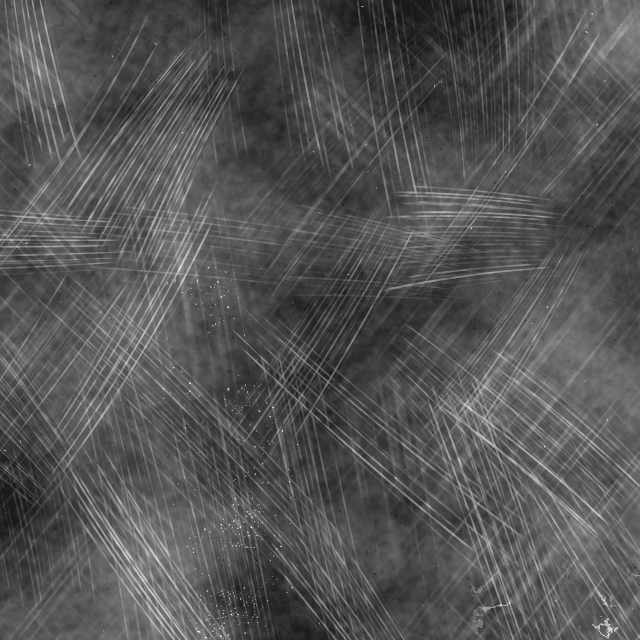
Give the GLSL for this texture, as a WebGL 1 fragment shader.

```glsl
precision highp float;
// Worn dark slate covered with bundles of pale scratches, dust specks and small cracks.
uniform vec2 u_resolution;

#define BASE_GRAY 0.272
#define CLOUD_CONTRAST 0.60
#define GRAIN 0.17
#define HATCH 0.085
#define BUNDLES 32
#define SCRATCH_WIDTH 0.0023
#define SCRATCH_LIGHT 0.40
#define SPECK_LIGHT 0.50
#define PIT_DARK 0.12
#define CRACK_LIGHT 0.42

float hash(vec2 p) {
  vec3 q = fract(vec3(p.xyx) * 0.1031);
  q += dot(q, q.yzx + 33.33);
  return fract((q.x + q.y) * q.z);
}

float noise(vec2 p) {
  vec2 i = floor(p), f = fract(p);
  f = f * f * (3.0 - 2.0 * f);
  return mix(mix(hash(i), hash(i + vec2(1.0, 0.0)), f.x),
             mix(hash(i + vec2(0.0, 1.0)), hash(i + 1.0), f.x), f.y);
}

float fbm(vec2 p) {
  float sum = 0.0, amp = 0.5;
  for (int i = 0; i < 6; i++) {
    sum += amp * noise(p);
    p = mat2(1.6, 1.2, -1.2, 1.6) * p + 7.3;
    amp *= 0.56;
  }
  return sum / 1.1;
}

// Coordinates along and across a direction
vec2 turn(vec2 p, float angle) {
  float c = cos(angle), s = sin(angle);
  return vec2(c * p.x + s * p.y, c * p.y - s * p.x);
}

// Dominant stroke directions, repeated through the bundles
float strokeAngle(float family) {
  if (family < 0.5) return -1.33;
  if (family < 1.5) return 0.92;
  if (family < 2.5) return -0.82;
  if (family < 3.5) return -1.47;
  if (family < 4.5) return 0.95;
  if (family < 5.5) return -1.05;
  return -0.07;
}

// Faint hatching that covers the ground in patches
float hatch(vec2 p, float angle, float seed) {
  vec2 q = turn(p, angle);
  float line = noise(vec2(q.x * 5.0 + seed, q.y * 190.0));
  float patchMask = smoothstep(0.38, 0.68, noise(p * 3.5 + seed));
  return smoothstep(0.55, 0.95, line) * patchMask * (0.5 + noise(q * vec2(40.0, 90.0)));
}

// One bundle of nearly parallel strokes with ragged ends
float bundle(vec2 p, float index, float px) {
  float r1 = hash(vec2(index, 3.0)), r2 = hash(vec2(index, 17.0));
  float r3 = hash(vec2(index, 29.0)), r4 = hash(vec2(index, 41.0));
  float family = mod(index, 7.0);
  vec2 center = fract(vec2(0.7549, 0.5698) * index + 0.21);
  float halfLength = mix(0.13, 0.32, r1) * (family > 5.5 ? 0.6 : 1.0);
  float halfWidth = mix(0.035, 0.09, r2);
  float spacing = mix(0.006, 0.012, r3);
  vec2 q = turn(p - center, strokeAngle(family) + 0.22 * (r4 - 0.5));
  float t = q.x / halfLength;
  if (abs(t) > 1.1) return 0.0;
  q.y += (r2 - 0.5) * 0.6 * q.x * q.x;
  q.y /= 1.0 + (r3 - 0.5) * 0.7 * t;
  float cell = floor(q.y / spacing), light = 0.0;
  float w = max(SCRATCH_WIDTH, 1.1 * px);
  for (int k = -1; k <= 1; k++) {
    float id = cell + float(k);
    vec2 key = vec2(id + 60.0, index * 5.0 + 2.0);
    float a = hash(key), b = hash(key + 91.0), c = hash(key + 173.0);
    float y = spacing * (id + 0.5 + 0.8 * (a - 0.5) + 1.2 * (b - 0.5) * t);
    float line = 1.0 - smoothstep(0.0, w, abs(q.y - y));
    float ends = 1.0 - smoothstep(0.0, 0.16, abs(t + 0.3 * (c - 0.5)) - 0.62 - 0.2 * a);
    float inside = 1.0 - smoothstep(0.75, 1.0, abs(id * spacing) / halfWidth);
    float wear = 0.25 + 1.1 * noise(vec2(q.x * 75.0, id * 7.0 + index));
    light += line * ends * inside * wear * (0.15 + 0.95 * b * b);
  }
  return light * mix(0.3, 1.6, r4 * r4);
}

// Round grains scattered on a jittered, slightly warped grid
float specks(vec2 p, float cells, float density, float px) {
  vec2 warp = vec2(noise(p * 40.0), noise(p * 40.0 + 19.0));
  vec2 g = (turn(p, 0.6) + 0.012 * warp + 2.0) * cells, id = floor(g);
  float size = mix(0.12, 0.3, hash(id + 11.0));
  vec2 at = 0.3 + 0.4 * vec2(hash(id + 37.0), hash(id + 53.0));
  float edge = max(px * cells, 0.12);
  float grain = 1.0 - smoothstep(size - edge * 0.5, size + edge * 0.5, length(g - id - at));
  return grain * step(hash(id + 71.0), density) * (0.2 + 0.8 * hash(id + 97.0));
}

void main() {
  float px = 1.0 / min(u_resolution.x, u_resolution.y);
  vec2 p = gl_FragCoord.xy * px;

  // Cloudy ground with mottled grain
  float cloud = fbm(p * 4.2 + 4.0) - 0.5;
  float gray = BASE_GRAY + CLOUD_CONTRAST * cloud;
  gray += GRAIN * (fbm(turn(p, 0.4) * 85.0) - 0.5);
  gray += HATCH * (hatch(p, 0.9, 5.0) + hatch(p, -0.8, 23.0) + hatch(p, -1.4, 47.0));

  // Scratches
  float scratches = 0.0;
  for (int i = 0; i < BUNDLES; i++) scratches += bundle(p, float(i), px);
  gray += SCRATCH_LIGHT * (1.0 - exp(-1.2 * scratches));

  // Pale dust in a drifting vertical band, dark pits everywhere
  float drift = (p.x - 0.35 - 0.03 * sin(p.y * 9.0)) / 0.05;
  float band = exp(-drift * drift) * (1.0 - smoothstep(0.3, 0.75, p.y));
  float dust = 0.002 + 0.45 * band * smoothstep(0.3, 0.75, noise(p * 18.0));
  gray += SPECK_LIGHT * specks(p, 210.0, dust, px);
  gray -= PIT_DARK * specks(p + 3.7, 190.0, 0.025, px);

  // Thin branching cracks near the lower right corner
  float ridge = abs(fbm(p * 13.0 + 31.0) - 0.5);
  float corner = smoothstep(0.7, 0.8, p.x) * (1.0 - smoothstep(0.06, 0.14, p.y));
  float crack = 1.0 - smoothstep(0.004, 0.02, ridge);
  gray += CRACK_LIGHT * crack * corner * smoothstep(0.4, 0.6, noise(p * 17.0 + 9.0));

  gl_FragColor = vec4(vec3(clamp(gray, 0.1, 0.9)), 1.0);
}
```
